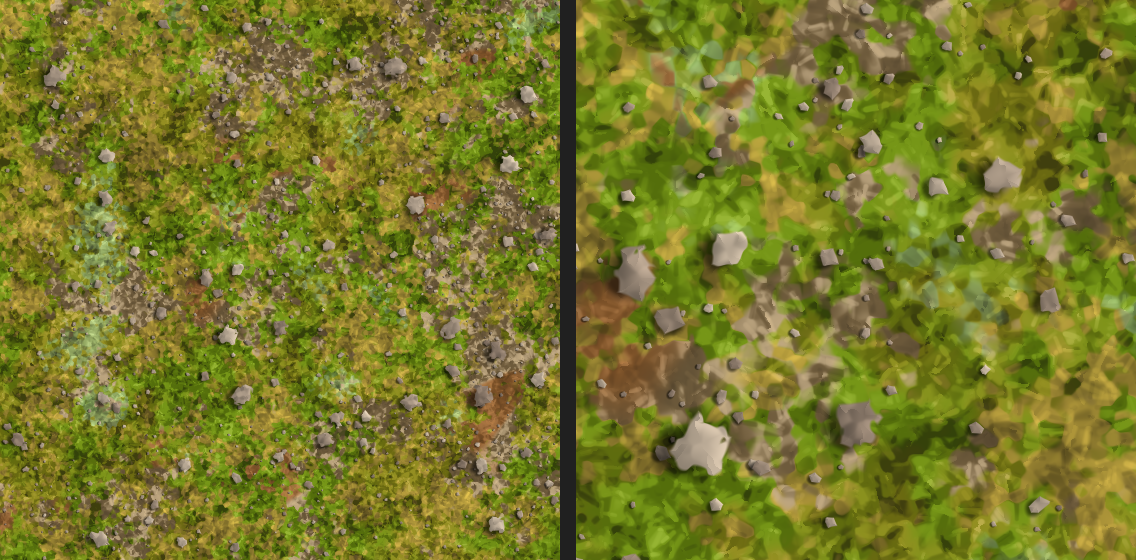
Left: the whole. Right: its middle third, enlarged.
Write a Shadertoy shader that draws this texture.

```glsl
// Mossy meadow ground seen from above, with dry straw, bare soil and scattered stones.

const vec3 SHADE_GREEN = vec3(0.23, 0.25, 0.05);
const vec3 OLIVE = vec3(0.38, 0.42, 0.06);
const vec3 LIME = vec3(0.53, 0.57, 0.12);
const vec3 PALE_GRASS = vec3(0.68, 0.69, 0.27);
const vec3 STRAW = vec3(0.59, 0.50, 0.20);
const vec3 SOIL = vec3(0.46, 0.38, 0.25);
const vec3 DRY_SOIL = vec3(0.64, 0.56, 0.43);
const vec3 RUST = vec3(0.54, 0.32, 0.13);
const vec3 LICHEN = vec3(0.47, 0.57, 0.40);
const vec3 STONE_DARK = vec3(0.54, 0.47, 0.41);
const vec3 STONE_PALE = vec3(0.73, 0.67, 0.59);
const vec2 LIGHT = vec2(0.91, 0.41);

vec3 hash3(vec2 cell, float seed) {
    vec3 h = fract(cell.xyx * vec3(0.1031, 0.1030, 0.0973) + seed * 0.137);
    h += dot(h, h.yxz + 33.33);
    return fract((h.xxy + h.yzz) * h.zyx);
}

// Cellular noise with soft borders: three independent values
vec3 cellBlend(vec2 p, float seed) {
    vec2 base = floor(p);
    vec3 sum = vec3(0.0);
    float total = 0.0;
    for (int y = -1; y <= 1; y++)
    for (int x = -1; x <= 1; x++) {
        vec2 cell = base + vec2(x, y);
        vec2 away = cell + hash3(cell, seed).xy - p;
        float weight = exp(-6.0 * dot(away, away));
        sum += weight * hash3(cell, seed + 5.0);
        total += weight;
    }
    return sum / total;
}

// Layered, bent sines for broad drifts
float drift(vec2 p, float seed) {
    float sum = 0.0, amp = 0.6;
    for (int i = 0; i < 4; i++) {
        p = mat2(0.8, 0.6, -0.6, 0.8) * p * 1.6 + seed;
        sum += amp * sin(p.x + 1.7 * sin(p.y));
        amp *= 0.7;
    }
    return sum;
}

float bareness(vec2 p) {
    return drift(p * 8.0, 2.0) + 0.9 * (p.x - 0.5);
}

// Short blades in random directions: signed brightness change
float blades(vec2 p, float seed) {
    vec2 base = floor(p);
    float best = 0.0, tone = 0.0;
    for (int y = -1; y <= 1; y++)
    for (int x = -1; x <= 1; x++) {
        vec2 cell = base + vec2(x, y);
        vec3 h = hash3(cell, seed);
        vec2 q = p - cell - h.xy;
        vec2 dir = vec2(cos(h.z * 3.1416), sin(h.z * 3.1416));
        float d = length(q - dir * clamp(dot(q, dir), -0.5, 0.5));
        float cover = 1.0 - smoothstep(0.06, 0.26, d);
        if (cover > best) {
            best = cover;
            tone = fract(h.z * 17.0 + h.x * 3.0) - 0.42;
        }
    }
    return best * tone;
}

// One layer of faceted stones with cast shadows, denser on bare soil
vec3 addStones(vec3 ground, vec2 p, float scale, float chance, float soilChance, vec3 grain, float seed) {
    vec2 base = floor(p * scale);
    vec3 stone = STONE_DARK;
    float cover = 0.0, shadow = 0.0;
    for (int y = -1; y <= 1; y++)
    for (int x = -1; x <= 1; x++) {
        vec2 cell = base + vec2(x, y);
        vec3 h = hash3(cell, seed);
        vec3 k = hash3(cell, seed + 9.0);
        vec2 center = cell + 0.15 + 0.7 * h.xy;
        if (k.x > chance + soilChance * max(bareness(center / scale), 0.0)) continue;
        float radius = mix(0.11, 0.27, k.y * k.y);
        vec2 q = (p * scale - center) / radius + (grain.xy - 0.5) * 0.5;
        float edge = -9.0;
        vec2 facing = LIGHT;
        for (int i = 0; i < 6; i++) {
            float side = float(i);
            float angle = 1.047 * side + 0.45 * sin(side * 7.0 + h.z * 40.0);
            vec2 normal = vec2(cos(angle), sin(angle));
            float e = dot(q, normal) - mix(0.65, 1.05, fract(h.z * 13.0 + side * 0.618));
            if (e > edge) { edge = e; facing = normal; }
        }
        float soft = max(0.08, 0.7 * scale / (iResolution.y * radius));
        float inside = 1.0 - smoothstep(-soft, soft, edge);
        float lit = 0.96 + 0.2 * dot(facing, LIGHT) * smoothstep(-0.7, 0.0, edge);
        if (inside > cover) {
            cover = inside;
            stone = mix(STONE_DARK, STONE_PALE, k.z) * lit * (0.85 + 0.3 * grain.z);
        }
        shadow = max(shadow, 1.0 - smoothstep(0.6, 1.3, length(q + LIGHT * 0.5)));
    }
    return mix(ground * (1.0 - 0.55 * shadow), stone, cover);
}

void mainImage(out vec4 fragColor, in vec2 fragCoord) {
    vec2 p = fragCoord / iResolution.y;
    vec3 fine = cellBlend(p * 130.0, 3.0);
    vec2 bent = p + (fine.xy - 0.5) * 0.012;
    vec3 mid = cellBlend(bent * 45.0, 2.0) - 0.5;
    vec3 broad = cellBlend(bent * 14.0, 1.0) - 0.5;
    vec3 speck = fine - 0.5;

    // Grass
    float tone = 0.5 + 0.3 * broad.x + 0.55 * mid.x + 0.65 * speck.x;
    tone += 0.55 * blades(p * 85.0, 11.0) + 0.4 * blades(p * 120.0, 12.0);
    vec3 color = mix(SHADE_GREEN, OLIVE, smoothstep(0.08, 0.36, tone));
    color = mix(color, LIME, smoothstep(0.42, 0.74, tone));
    color = mix(color, PALE_GRASS, smoothstep(0.8, 1.15, tone));
    float warmth = smoothstep(-0.8, 0.8, drift(p * 5.0, 9.0) + 2.0 * mid.y);
    color *= mix(vec3(0.87, 1.03, 0.75), vec3(1.1, 0.98, 1.1), warmth);

    // Straw, lichen and soil
    float dry = 0.1 * drift(p * 7.0, 4.0) + 0.5 * broad.z + 0.7 * mid.y + 0.7 * speck.y;
    color = mix(color, STRAW * (0.68 + 0.64 * tone), 0.9 * smoothstep(0.06, 0.3, dry));
    float lichen = smoothstep(0.42, 0.6, 0.9 * broad.x - 0.5 * broad.z + 0.4 * speck.z);
    color = mix(color, LICHEN * (0.6 + 0.8 * tone), 0.7 * lichen);
    float bare = 0.22 * bareness(p) + 0.5 * broad.y + 0.6 * mid.z + 0.4 * speck.z;
    vec3 earth = mix(SOIL, DRY_SOIL, smoothstep(0.4, 0.8, tone));
    earth = mix(earth, RUST, 0.7 * smoothstep(0.7, 1.0, drift(p * 6.0, 7.0)));
    color = mix(color, earth * (0.78 + 0.4 * tone), smoothstep(0.12, 0.34, bare));

    // Stones, from gravel to rocks
    color = addStones(color, p, 70.0, 0.05, 0.3, fine, 21.0);
    color = addStones(color, p, 32.0, 0.14, 0.3, fine, 22.0);
    color = addStones(color, p, 13.0, 0.24, 0.2, fine, 23.0);
    fragColor = vec4(clamp(color, 0.0, 1.0), 1.0);
}
```
